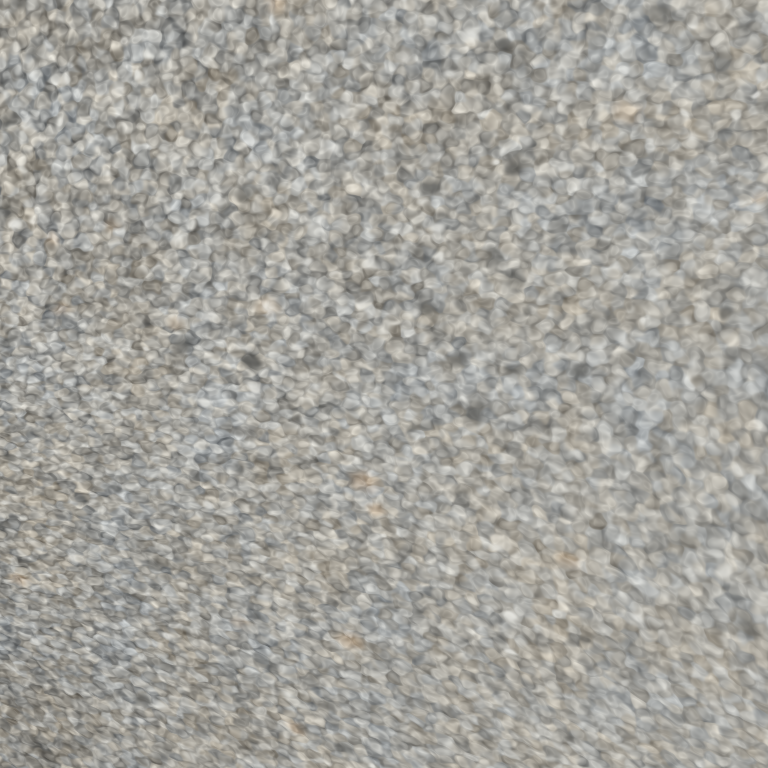
This texture is drawn by a WebGL 2 fragment shader. Its source:

```glsl
#version 300 es
precision highp float;

uniform vec2 u_resolution;
out vec4 fragColor;

// Integer hash: three values in 0..1 per cell and seed
vec3 hash3(vec2 cell, int seed) {
    uvec3 v = uvec3(ivec3(ivec2(cell), seed)) * 1664525u + 1013904223u;
    v.x += v.y * v.z;
    v.y += v.z * v.x;
    v.z += v.x * v.y;
    v ^= v >> 16u;
    v.x += v.y * v.z;
    v.y += v.z * v.x;
    v.z += v.x * v.y;
    return vec3(v >> 8u) / 16777216.0;
}

float cornerSlope(vec2 cell, vec2 offset, int seed) {
    float angle = 6.2832 * hash3(cell, seed).x;
    return dot(vec2(cos(angle), sin(angle)), offset);
}

float gradientNoise(vec2 q, int seed) {
    vec2 i = floor(q), f = fract(q);
    vec2 u = f * f * f * (f * (f * 6.0 - 15.0) + 10.0);
    vec2 e = vec2(1.0, 0.0);
    return mix(
        mix(cornerSlope(i, f, seed), cornerSlope(i + e, f - e, seed), u.x),
        mix(cornerSlope(i + e.yx, f - e.yx, seed), cornerSlope(i + 1.0, f - 1.0, seed), u.x),
        u.y);
}

// Soft mineral grains: x = tone, y = warmth, z = depth of the gap between grains
vec3 grains(vec2 q) {
    vec2 blend = vec2(0.0);
    float total = 0.0;
    for (int y = -1; y <= 1; y++) {
        for (int x = -1; x <= 1; x++) {
            vec2 cell = floor(q) + vec2(x, y);
            vec3 h = hash3(cell, 1);
            vec2 d = q - cell - h.xy;
            float weight = exp(-9.0 * dot(d, d));
            blend += weight * vec2(h.z, hash3(cell, 2).x);
            total += weight;
        }
    }
    return vec3(blend / max(total, 1e-5) - 0.5, 1.0 - smoothstep(0.0, 0.35, total));
}

// Sparse soft blobs, present in a given share of the cells
float flecks(vec2 q, float share, float radius, int seed) {
    float cover = 0.0;
    for (int y = -1; y <= 1; y++) {
        for (int x = -1; x <= 1; x++) {
            vec2 cell = floor(q) + vec2(x, y);
            vec3 h = hash3(cell, seed);
            vec3 form = hash3(cell, seed + 1);
            float r = radius * mix(0.6, 1.3, form.x);
            float d = length(q - cell - h.xy);
            float fleck = (1.0 - smoothstep(0.3 * r, 1.4 * r, d)) * mix(0.5, 1.0, form.y);
            cover = max(cover, fleck * step(h.z, share));
        }
    }
    return cover;
}

// Grain space: slanted and flattened low down, coarser to the right
vec2 grainSpace(vec2 p) {
    float slant = 1.0 - smoothstep(0.0, 0.7, p.y);
    float rise = p.y + 0.35 * slant * (p.x - 0.5);
    return 84.0 * vec2(p.x - 0.13 * p.x * p.x, 1.4 * rise - 0.27 * rise * rise) + 40.0;
}

void main() {
    vec2 p = gl_FragCoord.xy / u_resolution;
    vec2 q = grainSpace(p);
    q += 0.45 * vec2(gradientNoise(q * 0.8, 11), gradientNoise(q * 0.8, 12));

    // Grain tones with coarse and fine mottling, softer to the right and below
    vec3 grain = grains(q);
    float fine = gradientNoise(q * 1.5, 21);
    float medium = gradientNoise(q * 0.65, 22);
    float broad = gradientNoise(p * 5.0 + 9.0, 23);
    float sharpness = mix(1.1, 0.8, p.x) * mix(0.85, 1.05, p.y);
    float tone = 0.24 * grain.x - 0.08 * grain.z + 0.17 * fine;
    tone = 0.668 + sharpness * tone + 0.13 * medium + 0.03 * broad;
    tone += 0.025 * (p.x - 0.5);
    tone -= 0.07 * exp(-18.0 * dot(p, p));

    // Grey stone with faint warm and cool tints
    float warmth = 0.05 * grain.y + 0.035 * gradientNoise(p * 9.0 + 3.0, 24);
    vec3 color = tone * vec3(1.008, 1.0, 0.965);
    color += warmth * vec3(0.6, 0.05, -0.7);

    // Ochre grains, dark pits and pale glints
    float ochre = flecks(q / 5.0, 0.07, 0.24, 31);
    float pit = flecks(q / 4.0, 0.13, 0.22, 41);
    float glint = flecks(q / 3.5, 0.14, 0.17, 51);
    color += ochre * vec3(0.10, 0.04, -0.02);
    color = mix(color, vec3(0.30, 0.30, 0.29), 0.65 * pit);
    color = mix(color, vec3(0.93, 0.93, 0.91), 0.75 * glint);

    fragColor = vec4(clamp(color, 0.0, 1.0), 1.0);
}
```
